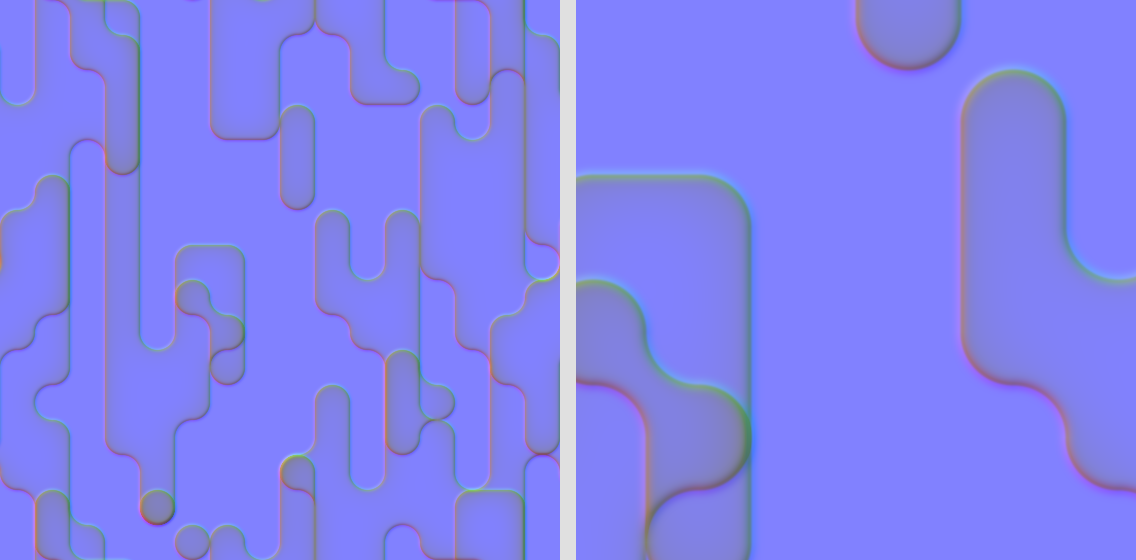
Left: the whole. Right: its middle third, enlarged.
This texture map is drawn by a Shadertoy shader. Its source:

```glsl
// Tiling normal map of rounded panel seams: two overlaid layers of a coarse
// on/off grid, outlined by straight lines and quarter arcs. Each layer adds a
// tilted, one-sided seam and a soft inner shadow to a flat normal.

const float CELLS = 16.0;          // grid cells across the canvas
const float THRESHOLD = 0.55;      // higher: fewer filled cells
const float BRICK_NOISE = 1.4;     // irregularity of the filled shapes
const float BRICK_HEIGHT = 4.0;    // length of upright features, in cells
const float SHADOW_DEPTH = 0.40;   // broad loss of blue inside a shape
const float SHADOW_FALLOFF = 1.6;
const float SEAM_DEPTH = 0.45;     // narrow loss of blue along the seam
const float SEAM_WIDTH = 0.045;    // widths are in cells
const float TILT = 0.14;           // red and green swing at the seam
const float TILT_WIDTH = 0.06;
const float SOFTNESS = 0.025;
const vec3 FLAT_NORMAL = vec3(0.505, 0.505, 1.0);
const vec3 DARKEST = vec3(0.30, 0.30, 0.40);
const float TAU = 6.2831853;

float hash(vec3 p) {
    p = fract(p * vec3(0.1031, 0.1130, 0.0973));
    p += dot(p, p.yzx + 33.33);
    return fract((p.x + p.y) * p.z);
}

// 1 for a filled grid node: steep layered sines plus noise in tall bricks
float filled(vec2 node, float seed) {
    node = mod(node, CELLS);
    vec2 a = node * TAU / CELLS;
    vec4 waves = sin(a.x * vec4(1, 2, 3, 4) + a.y * vec4(0, 1, -1, 2)
                     + seed * vec4(1.3, 2.9, 4.7, 6.1));
    float shift = floor(BRICK_HEIGHT * hash(vec3(node.x, 7.0, seed)));
    float brick = floor(mod(node.y + shift, CELLS) / BRICK_HEIGHT);
    float noise = 2.0 * hash(vec3(node.x, brick, seed) + 1.0) - 1.0;
    return step(THRESHOLD, dot(waves, vec4(1)) + BRICK_NOISE * noise);
}

// Cubic B-spline weights of four neighbouring nodes
vec4 splineWeights(float t) {
    float u = 1.0 - t;
    return vec4(u * u * u, 4.0 - 6.0 * t * t + 3.0 * t * t * t,
                4.0 - 6.0 * u * u + 3.0 * u * u * u, t * t * t) / 6.0;
}

// Change of the normal colour made by one layer
vec3 panelLayer(vec2 q, float seed) {
    vec2 id = floor(q), p = q - id;
    vec4 wx = splineWeights(p.x), wy = splineWeights(p.y);

    // Node values and their blur, which drives the inner shadow
    float n[16];
    float blur = 0.0;
    for (int y = 0; y < 4; y++)
        for (int x = 0; x < 4; x++) {
            float v = filled(id + vec2(x, y) - 1.0, seed);
            n[y * 4 + x] = v;
            blur += wx[x] * wy[y] * v;
        }

    // Straight seam, or none when all four corners agree
    vec2 outward = 0.5 * vec2(n[5] + n[9] - n[6] - n[10],
                              n[5] + n[6] - n[9] - n[10]);
    float d = dot(outward, outward) > 0.1 ? dot(p - 0.5, outward)
                                          : 1.0 - 2.0 * n[5];

    // Quarter arcs around corners that differ from both neighbours
    float nearest = 9.0;
    for (int k = 0; k < 4; k++) {
        int x = k & 1, y = k >> 1;
        float v = n[5 + x + 4 * y];
        float across = n[6 - x + 4 * y];
        float along = n[9 + x - 4 * y];
        float opposite = n[10 - x - 4 * y];
        bool isolated = v != across && v != along;
        if (isolated && (opposite != v || v > 0.5)) {
            vec2 r = p - vec2(x, y);
            float side = 2.0 * v - 1.0;
            float arc = length(r) - 0.5;
            if (abs(arc) < nearest) {
                nearest = abs(arc);
                d = arc * side;
                outward = side * r / max(length(r), 0.001);
            }
        }
    }

    // Shade the inner side, tilt both sides
    float inside = 1.0 - smoothstep(-SOFTNESS, SOFTNESS, d);
    float shadow = SHADOW_DEPTH * pow(max(1.0 - blur, 0.0001), SHADOW_FALLOFF);
    float seam = SEAM_DEPTH * exp(-abs(d) / SEAM_WIDTH);
    float bend = TILT * exp(-d * d / (TILT_WIDTH * TILT_WIDTH));
    return vec3(bend * outward * vec2(-1, 1), -inside * (shadow + seam));
}

void mainImage(out vec4 fragColor, in vec2 fragCoord) {
    vec2 q = fragCoord / iResolution.xy * CELLS - 0.5;
    vec3 normal = FLAT_NORMAL + panelLayer(q, 1.0) + panelLayer(q, 2.0);
    fragColor = vec4(clamp(normal, DARKEST, vec3(1)), 1.0);
}
```
